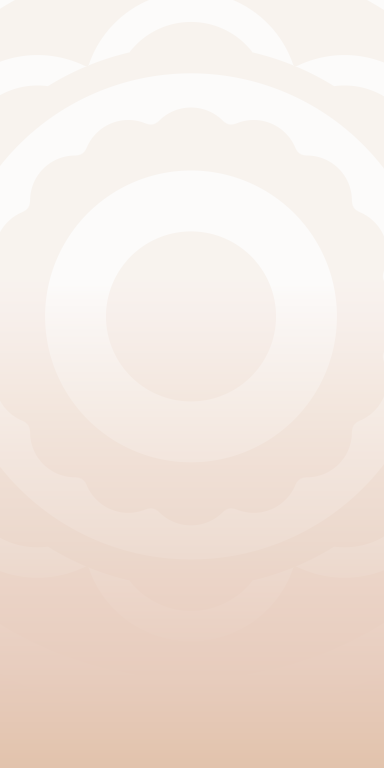
Write a Shadertoy shader that draws this background.

```glsl
// Pale concentric rosette fading into a warm cream-to-clay vertical gradient.
// Rings, a scalloped band and petal arcs are distance functions around one
// centre; angular folding repeats the petals and bumps.

#define CENTER vec2(0.4974, 0.588)  // rosette centre, fraction of canvas
#define HUB_RADII vec2(0.2214, 0.380)
#define BAND_RADIUS 0.633
#define BUMP_COUNT 16.0
#define BUMP_ORBIT 0.427
#define BUMP_RADIUS 0.117
#define PETAL_COUNT 8.0
#define PETAL_ORBIT 0.565
#define PETAL_RADII vec2(0.2018, 0.281)
#define PETAL_DISC 0.706
#define HALO_RADII vec2(0.943, 1.055)
#define WHITE vec3(0.988, 0.984, 0.980)

const float TAU = 6.2831853;

float ramp(float a, float b, float x) {
    return clamp((x - a) / (b - a), 0.0, 1.0);
}

float smoothMin(float a, float b, float k) {
    float h = max(k - abs(a - b), 0.0) / k;
    return min(a, b) - 0.25 * h * h * k;
}

float ring(float r, vec2 radii) {
    return max(radii.x - r, r - radii.y);
}

// Folds the plane into one sector whose axis is +y, mirrored to x >= 0
vec2 foldSector(vec2 p, float count) {
    float sector = TAU / count;
    float a = atan(p.x, p.y);
    a = abs(mod(a + 0.5 * sector, sector) - 0.5 * sector);
    return length(p) * vec2(sin(a), cos(a));
}

// Disc with a softly joined scalloped rim
float scallopedDisc(vec2 p) {
    vec2 q = foldSector(p, BUMP_COUNT);
    float sector = TAU / BUMP_COUNT;
    vec2 neighbour = BUMP_ORBIT * vec2(sin(sector), cos(sector));
    float bump = length(q - vec2(0.0, BUMP_ORBIT)) - BUMP_RADIUS;
    float nextBump = length(q - neighbour) - BUMP_RADIUS;
    return min(smoothMin(bump, nextBump, 0.026), length(p) - BUMP_ORBIT);
}

// Petal arcs that emerge from behind a plain disc
float petalArcs(vec2 p) {
    vec2 q = foldSector(p, PETAL_COUNT);
    float d = length(q - vec2(0.0, PETAL_ORBIT));
    float hole = min(d - PETAL_RADII.x, length(p) - PETAL_DISC);
    return max(d - PETAL_RADII.y, -hole);
}

// Vertical gradient; t runs from 0 at the top to 1 at the bottom
vec3 groundColor(float t) {
    vec3 c = vec3(0.972, 0.953, 0.935);
    c = mix(c, vec3(0.970, 0.938, 0.923), ramp(0.36, 0.41, t));
    c = mix(c, vec3(0.953, 0.906, 0.872), ramp(0.41, 0.52, t));
    c = mix(c, vec3(0.941, 0.878, 0.839), ramp(0.52, 0.60, t));
    c = mix(c, vec3(0.922, 0.845, 0.797), ramp(0.60, 0.72, t));
    c = mix(c, vec3(0.920, 0.827, 0.776), ramp(0.72, 0.77, t));
    c = mix(c, vec3(0.906, 0.800, 0.741), ramp(0.77, 0.88, t));
    return mix(c, vec3(0.886, 0.765, 0.675), ramp(0.88, 1.0, t));
}

void mainImage(out vec4 fragColor, in vec2 fragCoord) {
    vec2 p = (fragCoord - CENTER * iResolution.xy) / iResolution.x;
    float t = 1.0 - fragCoord.y / iResolution.y;
    float r = length(p);

    // Union of all pale shapes
    float d = ring(r, HUB_RADII);
    d = min(d, max(r - BAND_RADIUS, -scallopedDisc(p)));
    d = min(d, petalArcs(p));
    d = min(d, ring(r, HALO_RADII));
    float coverage = clamp(0.5 - d * iResolution.x, 0.0, 1.0);

    // The white thins out towards the bottom
    float drop = max(t - 0.371, 0.0);
    float opacity = (1.0 - smoothstep(0.26, 0.56, drop)) / (1.0 + drop / 0.0586);

    vec3 color = mix(groundColor(t), WHITE, coverage * opacity);
    fragColor = vec4(color, 1.0);
}
```
